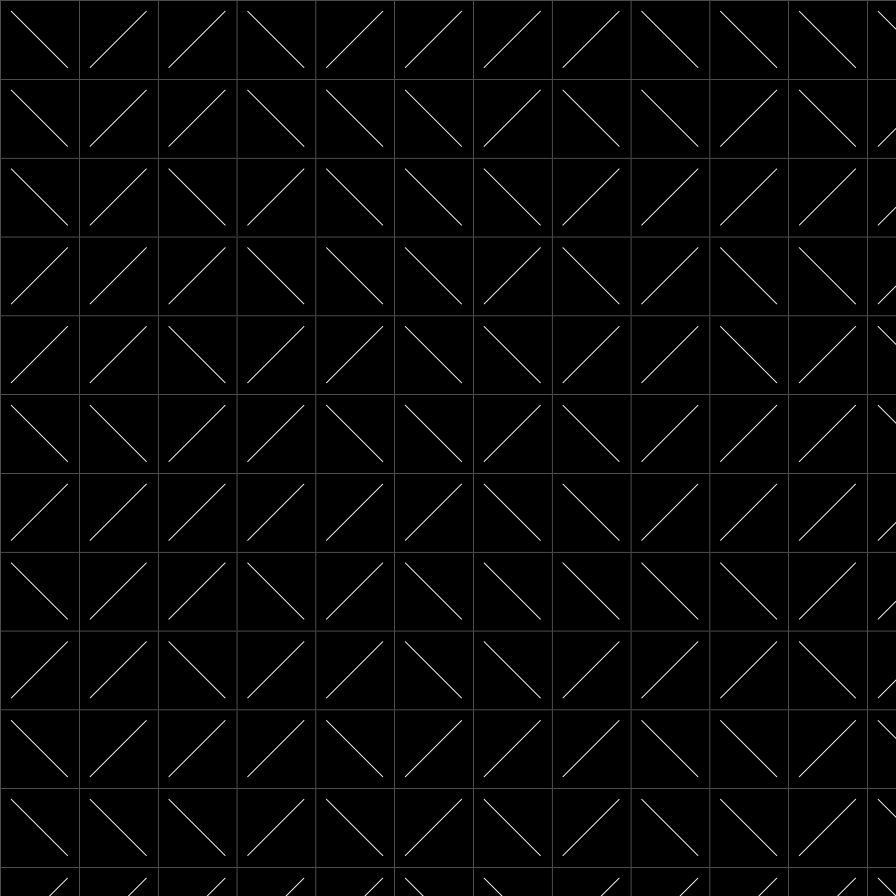
Give the GLSL for this pattern, as a WebGL 1 fragment shader.

```glsl
precision highp float;

uniform vec2 u_resolution;

#define CELLS 11.37          // cells per canvas height
#define GRID_WIDTH 0.008     // grid stroke width, in cells
#define SLASH_WIDTH 0.012    // slash stroke width, in cells
#define SLASH_REACH 0.36     // half extent of a slash along each axis, in cells
#define RISING_SHARE 0.55    // fraction of slashes that rise to the right
#define GRID_SHIFT 0.008     // grid offset from the cell corners, in cells
#define SEED 5.0
#define BACKGROUND vec3(0.0)
#define GRID_COLOR vec3(0.48)
#define SLASH_COLOR vec3(0.98)

const float SQRT_HALF = 0.70710678;

float hash(vec2 cell) {
    vec3 p = fract(vec3(cell.xyx + SEED) * 0.1031);
    p += dot(p, p.yzx + 33.33);
    return fract((p.x + p.y) * p.z);
}

// Pixel coverage of an axis-aligned stroke, by overlap of two intervals
vec2 straightCoverage(vec2 offset, float pixel) {
    vec2 low = max(offset - 0.5 * pixel, vec2(-0.5 * GRID_WIDTH));
    vec2 high = min(offset + 0.5 * pixel, vec2(0.5 * GRID_WIDTH));
    return max(high - low, 0.0) / pixel;
}

// Share of a square pixel on one side of a 45 degree edge
float diagonalSide(float distance, float pixel) {
    float t = clamp(distance / (SQRT_HALF * pixel), -1.0, 1.0);
    return 0.5 + t - 0.5 * t * abs(t);
}

float gridCoverage(vec2 p, float pixel) {
    vec2 offset = fract(p - GRID_SHIFT + 0.5) - 0.5;
    vec2 cover = straightCoverage(offset, pixel);
    return max(cover.x, cover.y);
}

float slashCoverage(vec2 p, float pixel) {
    vec2 q = fract(p) - 0.5;
    // Each cell mirrors its slash at random; y points down
    if (hash(floor(p)) < RISING_SHARE) q.x = -q.x;

    float across = (q.x - q.y) * SQRT_HALF;
    float along = (q.x + q.y) * SQRT_HALF;
    float halfWidth = 0.5 * SLASH_WIDTH;
    float halfLength = SLASH_REACH / SQRT_HALF;

    float body = diagonalSide(across + halfWidth, pixel)
               - diagonalSide(across - halfWidth, pixel);
    float ends = clamp((halfLength - abs(along)) / pixel + 0.5, 0.0, 1.0);
    return body * ends;
}

void main() {
    // Cell coordinates, counted from the top left corner
    vec2 uv = vec2(gl_FragCoord.x, u_resolution.y - gl_FragCoord.y) / u_resolution.y;
    vec2 p = uv * CELLS;
    float pixel = CELLS / u_resolution.y;

    vec3 color = mix(BACKGROUND, GRID_COLOR, gridCoverage(p, pixel));
    color = mix(color, SLASH_COLOR, slashCoverage(p, pixel));
    gl_FragColor = vec4(color, 1.0);
}
```
